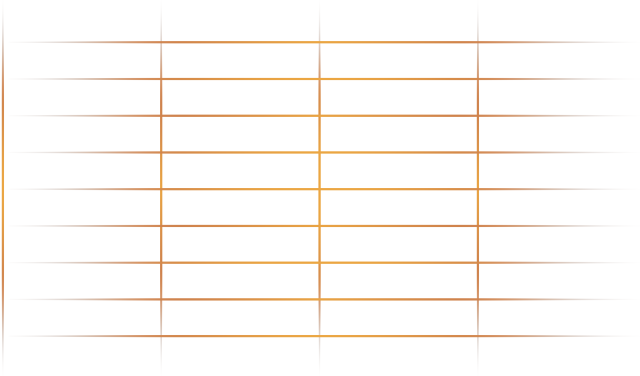
A Shadertoy shader for this pattern:

```glsl
const vec3 PAPER  = vec3(1.0);
const vec3 GOLD   = vec3(0.92, 0.65, 0.26);
const vec3 COPPER = vec3(0.81, 0.51, 0.30);
const vec3 ASH    = vec3(0.60, 0.52, 0.48);

const float COLUMNS = 4.0, FIRST_COLUMN = 0.0045, COLUMN_STEP = 0.2474;
const float ROWS    = 9.0, FIRST_ROW    = 0.1060, ROW_STEP    = 0.0977;

const float HALF_WIDTH = 0.0030;   // fraction of canvas height
const float EDGE_SOFT  = 0.0013;
const float TIP_WIDTH  = 0.55;     // width left at the faded tips
const float FADE_START = 0.42;     // distance from centre where fading begins
const float ROW_START  = 0.014;    // rows stop short of the left border
const float TINT_RANGE = 0.10;

// Index of the closest line in a finite, evenly spaced set.
float nearestIndex(float pos, float first, float spacing, float count) {
    return clamp(floor((pos - first) / spacing + 0.5), 0.0, count - 1.0);
}

// Metallic ramp: gold at the middle, copper, then ash at the tips.
vec3 metal(float reach, float index) {
    float tint = TINT_RANGE * sin(index * 2.4 + 0.7 * sin(index * 5.1));
    vec3 color = mix(GOLD, COPPER, smoothstep(0.0, 0.58, reach + tint));
    return mix(color, ASH, smoothstep(0.52, 0.92, reach));
}

// Tapered stroke; dist is in canvas heights, along runs from 0 to 1.
vec4 stroke(float dist, float along, float index, float pixel) {
    float reach = abs(along - 0.5) * 2.0;
    float fade = 1.0 - smoothstep(FADE_START, 1.03, reach);
    float halfWidth = HALF_WIDTH * mix(TIP_WIDTH, 1.0, fade);
    float soft = max(EDGE_SOFT, 0.6 * pixel);
    float cover = 1.0 - smoothstep(halfWidth - soft, halfWidth + soft, dist);
    return vec4(metal(reach, index), cover * fade);
}

void mainImage(out vec4 fragColor, in vec2 fragCoord) {
    vec2 uv = fragCoord / iResolution.xy;
    float aspect = iResolution.x / iResolution.y;
    float pixel = 1.0 / iResolution.y;

    // Vertical lines
    float column = nearestIndex(uv.x, FIRST_COLUMN, COLUMN_STEP, COLUMNS);
    float columnDist = abs(uv.x - FIRST_COLUMN - column * COLUMN_STEP) * aspect;
    vec4 vertical = stroke(columnDist, uv.y, column, pixel);

    // Horizontal lines
    float row = nearestIndex(uv.y, FIRST_ROW, ROW_STEP, ROWS);
    float rowDist = abs(uv.y - FIRST_ROW - row * ROW_STEP);
    vec4 horizontal = stroke(rowDist, uv.x, row, pixel);
    horizontal.a *= smoothstep(ROW_START - 0.003, ROW_START + 0.003, uv.x);

    // Rows cross over columns
    vec3 color = mix(PAPER, vertical.rgb, vertical.a);
    color = mix(color, horizontal.rgb, horizontal.a);
    fragColor = vec4(color, 1.0);
}
```
